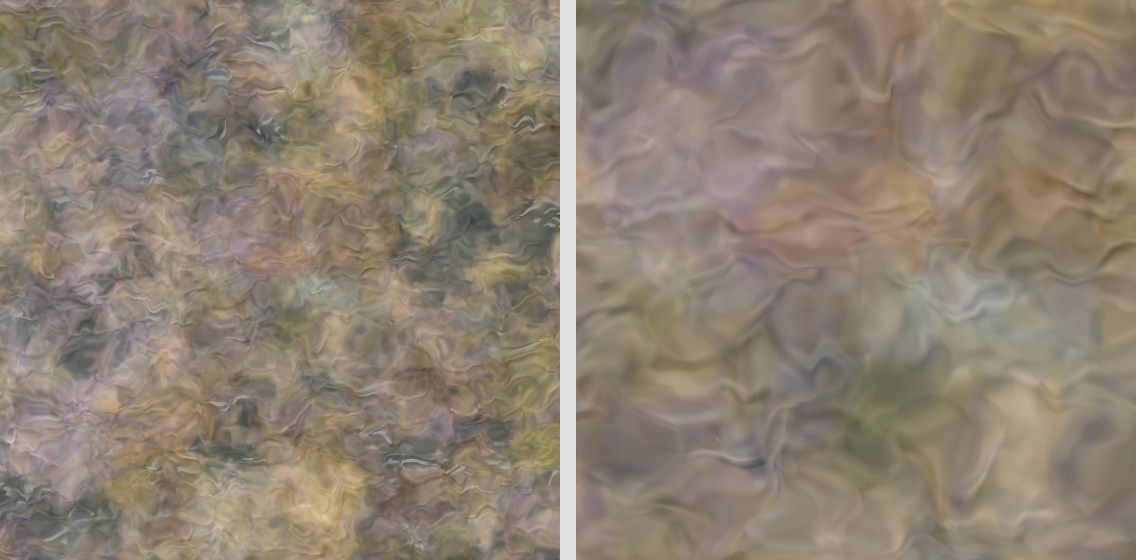
Left, the full canvas; right, a detail of the centre.
This texture is drawn by a three.js fragment shader. Its source:

```glsl
varying vec2 vUv;

#define PATCH_SCALE 6.0
#define PATCH_GAIN 0.8
#define FOLD_SCALE vec2(34.0, 50.0)
#define FOLD_DEPTH 0.11
#define LIGHT_STEP vec2(-0.0015, 0.0045)
#define EARTH vec3(0.553, 0.502, 0.442)
#define LIGHTEN vec3(0.215, 0.192, 0.160)
#define OCHRE_SHIFT vec3(0.040, 0.005, -0.090)
#define MAUVE_SHIFT vec3(0.012, -0.030, 0.022)
#define SAGE vec3(0.375, 0.390, 0.355)
#define LICHEN vec3(0.680, 0.695, 0.665)

vec3 hash3(vec2 cell) {
  vec3 q = fract(cell.xyx * vec3(0.1031, 0.1030, 0.0973));
  q += dot(q, q.yxz + 33.33);
  return fract((q.xxy + q.yzz) * q.zyx);
}

// Cellular noise: nearby cell points blend their random values, centred on zero
vec3 softCells(vec2 p) {
  vec2 cell = floor(p);
  vec3 sum = vec3(0.0);
  float total = 0.0001;
  for (int y = -1; y <= 1; y++) {
    for (int x = -1; x <= 1; x++) {
      vec2 id = cell + vec2(float(x), float(y));
      vec2 away = id + 0.15 + 0.7 * hash3(id + 71.0).xy - p;
      float weight = max(1.3 - dot(away, away), 0.0);
      weight *= weight;
      weight *= weight;
      sum += weight * (hash3(id) - 0.5);
      total += weight;
    }
  }
  return sum / total;
}

// Octaves of soft cells: lightness, ochre and mauve vary independently
vec3 layeredPatches(vec2 p) {
  vec3 sum = vec3(0.0);
  float amplitude = 1.0;
  mat2 turn = mat2(1.68, 1.26, -1.26, 1.68);
  for (int i = 0; i < 5; i++) {
    sum += amplitude * softCells(p);
    p = turn * p + 17.3;
    amplitude *= PATCH_GAIN;
  }
  return sum;
}

// Creased, wavy folds, mostly lying across
float foldHeight(vec2 p) {
  vec2 q = p * FOLD_SCALE;
  q += 1.1 * softCells(q * 0.8 + 9.0).xy;
  float crease = 1.0 - 2.0 * abs(softCells(q).x);
  return crease + 0.6 * softCells(q * 2.1 + 31.0).y;
}

void main() {
  // Crumple the ground at two sizes
  vec2 p = vUv + 0.035 * softCells(vUv * 13.0 + 5.0).xy;
  p += 0.016 * softCells(vUv * 42.0 + 23.0).yz;

  // Earth tones, warmer to the right
  vec3 tone = layeredPatches(p * PATCH_SCALE);
  tone.y += 0.5 * (vUv.x - 0.5);
  vec3 color = EARTH + LIGHTEN * tone.x + OCHRE_SHIFT * tone.y + MAUVE_SHIFT * tone.z;

  // Dark sage clumps where the ground is cool
  float clump = 0.9 * softCells(p * 9.0 + 47.0).z - 0.35 * tone.y - 0.3 * tone.x;
  float sage = smoothstep(0.22, 0.55, clump);
  color = mix(color, SAGE + 0.4 * LIGHTEN * tone.x, 0.65 * sage);

  // Light from above on the folds
  float slope = foldHeight(p) - foldHeight(p + LIGHT_STEP);
  float strength = 0.65 + 1.2 * abs(softCells(vUv * 10.0 + 83.0).x);
  color += FOLD_DEPTH * strength * clamp(slope, -0.8, 0.9) * vec3(1.0, 0.98, 0.95);

  // Sparse pale lichen flakes on lit edges
  float flakes = softCells(p * vec2(24.0, 32.0) + 61.0).x + 0.35 * clump;
  float flakeMask = smoothstep(0.28, 0.46, flakes) * smoothstep(-0.05, 0.3, slope);
  color = mix(color, LICHEN, 0.6 * flakeMask);

  gl_FragColor = vec4(clamp(color, 0.0, 1.0), 1.0);
}
```
